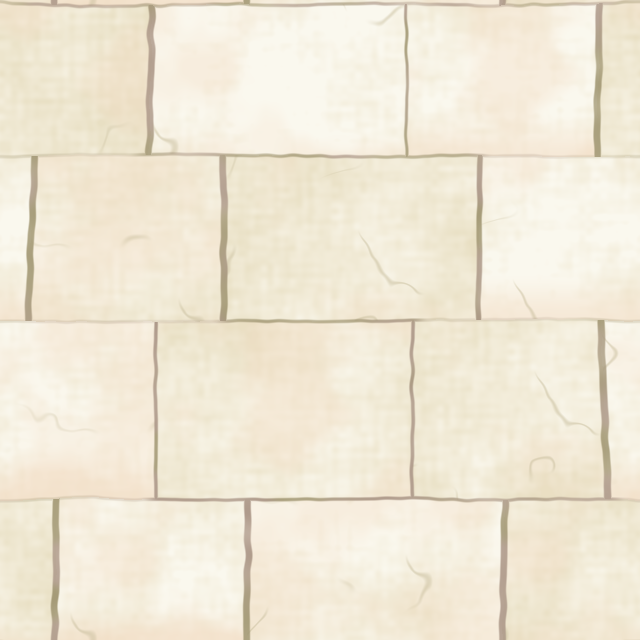
Write a three.js fragment shader that draws this texture.

```glsl
// Pale limestone wall: four courses of three weathered blocks with thin brown joints.
varying vec2 vUv;

const vec3 TAN = vec3(0.91, 0.875, 0.765);
const vec3 CREAM = vec3(0.95, 0.925, 0.85);
const vec3 CHALK = vec3(0.982, 0.973, 0.935);
const vec3 PEACH = vec3(0.95, 0.865, 0.77);
const vec3 VEIN = vec3(0.78, 0.74, 0.61);
const vec3 JOINT_OLIVE = vec3(0.64, 0.60, 0.46);
const vec3 JOINT_MAUVE = vec3(0.68, 0.60, 0.54);

// Each vec3 holds one value per block, or per joint at the block's left side.
struct Course {
  float base, top, start;
  vec3 width, lean, tone;
};

float hash(vec2 p) {
  vec3 q = fract(p.xyx * 0.1031);
  q += dot(q, q.yzx + 33.33);
  return fract((q.x + q.y) * q.z);
}

// Value noise that repeats once per unit of uv.
float noise(vec2 uv, vec2 cells) {
  vec2 p = uv * cells;
  vec2 i = floor(p);
  vec2 f = fract(p);
  f = f * f * (3.0 - 2.0 * f);
  vec2 a = mod(i, cells);
  vec2 b = mod(i + 1.0, cells);
  return mix(mix(hash(a), hash(vec2(b.x, a.y)), f.x),
             mix(hash(vec2(a.x, b.y)), hash(b), f.x), f.y);
}

float fbm(vec2 uv, float cells) {
  float sum = 0.0;
  float amp = 0.533;
  for (int i = 0; i < 4; i++) {
    sum += amp * noise(uv, vec2(cells));
    cells *= 2.0;
    amp *= 0.5;
  }
  return sum;
}

Course courseAt(float y) {
  if (y < 0.228) return Course(0.0, 0.228, 0.387, vec3(0.010, 0.010, 0.010),
                               vec3(0.003, 0.004, 0.003), vec3(0.80, 0.36, 0.70));
  if (y < 0.507) return Course(0.228, 0.507, 0.244, vec3(0.005, 0.005, 0.011),
                               vec3(0.0, 0.0, -0.011), vec3(0.42, 0.32, 0.72));
  if (y < 0.764) return Course(0.507, 0.764, 0.349, vec3(0.010, 0.008, 0.010),
                               vec3(0.0, 0.002, 0.010), vec3(0.26, 0.75, 0.44));
  return Course(0.764, 1.0, 0.235, vec3(0.010, 0.004, 0.010),
                vec3(0.004, 0.0, 0.004), vec3(0.96, 0.73, 0.16));
}

float stroke(float dist, float width) {
  return 1.0 - smoothstep(0.5 * width - 0.0015, 0.5 * width + 0.002, dist);
}

// Horizontal joint, dark between two x positions and faint elsewhere.
float bedJoint(vec2 p, float height, float from, float to, float dark) {
  float dist = abs(fract(p.y - height + 0.5) - 0.5);
  float span = smoothstep(from - 0.02, from + 0.01, p.x)
             * (1.0 - smoothstep(to - 0.01, to + 0.02, p.x));
  float wear = 0.6 + 0.5 * noise(vec2(p.x, height), vec2(17.0, 31.0));
  return stroke(dist, 0.0045) * min(mix(0.3, dark, span) * wear, 1.0);
}

vec3 stoneColor(vec2 uv, float tone, float height) {
  float grain = noise(uv, vec2(110.0, 22.0)) + noise(uv, vec2(24.0, 120.0))
              + noise(uv, vec2(90.0)) - 1.5;
  float t = tone + 1.0 * (fbm(uv, 7.0) - 0.5) + 0.22 * grain;
  vec3 color = mix(TAN, CREAM, clamp(2.0 * t, 0.0, 1.0));
  color = mix(color, CHALK, clamp(2.0 * t - 1.0, 0.0, 1.0));

  // Peach stains: scattered patches, and a blush at the foot of mid-pale blocks.
  float patches = smoothstep(0.52, 0.75, fbm(uv + vec2(0.37, 0.61), 6.0));
  float blush = (1.0 - smoothstep(0.0, 0.3, height))
              * smoothstep(0.65, 0.70, tone) * (1.0 - smoothstep(0.76, 0.79, tone));
  color = mix(color, PEACH, clamp(0.4 * patches + 0.55 * blush, 0.0, 0.7));

  // Short hairline veins.
  float ridge = abs(fbm(uv + vec2(0.13, 0.79), 5.0) - 0.5);
  float gate = smoothstep(0.58, 0.8, noise(uv, vec2(11.0, 13.0)));
  return mix(color, VEIN, 0.5 * gate * (1.0 - smoothstep(0.0, 0.014, ridge)));
}

void main() {
  // Uneven hand-cut edges.
  vec2 p = vec2(vUv.x, vUv.y + 0.007);
  p.x += 0.004 * (noise(vUv, vec2(9.0, 38.0)) - 0.5);
  p.y += 0.006 * (noise(vUv, vec2(8.0, 4.0)) - 0.5)
       + 0.003 * (noise(vUv, vec2(48.0, 9.0)) - 0.5);
  float y = fract(p.y);
  Course c = courseAt(y);
  float height = (y - c.base) / (c.top - c.base);

  // The block is the one whose left joint is nearest on the left.
  vec3 ahead = fract(p.x - c.start - vec3(0.0, 0.4, 0.7) - c.lean * (height - 0.5));
  vec3 pick = ahead.x < min(ahead.y, ahead.z) ? vec3(1.0, 0.0, 0.0)
            : ahead.y < ahead.z ? vec3(0.0, 1.0, 0.0) : vec3(0.0, 0.0, 1.0);
  vec2 id = vec2(dot(pick, vec3(1.0, 2.0, 3.0)), 10.0 * c.base);
  vec2 shift = vec2(hash(id), hash(id + 7.3));
  vec3 color = stoneColor(vUv + shift, dot(pick, c.tone), height);

  // Joints.
  vec3 dist = min(ahead, 1.0 - ahead);
  float upright = max(stroke(dist.x, c.width.x),
                  max(stroke(dist.y, c.width.y), stroke(dist.z, c.width.z)));
  upright *= 0.75 + 0.25 * noise(vUv, vec2(7.0, 30.0));
  float bed = max(max(bedJoint(p, 0.0, -0.1, 1.1, 0.7), bedJoint(p, 0.228, 0.24, 0.96, 1.0)),
                  max(bedJoint(p, 0.507, 0.35, 0.65, 0.95), bedJoint(p, 0.764, 0.22, 0.75, 0.75)));
  vec3 joint = mix(JOINT_OLIVE, JOINT_MAUVE, smoothstep(0.3, 0.7, noise(vUv, vec2(13.0, 17.0))));
  gl_FragColor = vec4(mix(color, joint, max(upright, bed)), 1.0);
}
```
